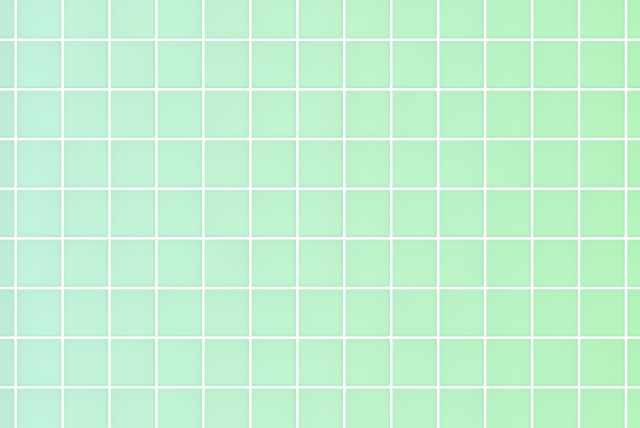
A Shadertoy shader for this pattern:

```glsl
// Mint glazed wall tiles with white grout and a soft bevel, blending from aqua to green.

// Layout: lengths are fractions of the canvas height
const vec2  TILE_COUNT   = vec2(13.63, 8.62);   // repeats across and down
const vec2  GROUT_PHASE  = vec2(0.332, 0.820);  // first grout line, in tiles from lower left
const float GROUT_HALF   = 0.0032;
const float EDGE_WIDTH   = 0.0024;
const float SOFT_WIDTH   = 0.014;

// Shading strengths
const float DARK_EDGE    = 0.20;   // right and bottom
const float LIGHT_EDGE   = 0.07;   // left and top
const float SOFT_EDGE    = 0.022;
const float SHEEN        = 0.018;

// Colours
const vec3 AQUA   = vec3(0.762, 0.950, 0.868);
const vec3 MINT   = vec3(0.752, 0.953, 0.808);
const vec3 GREEN  = vec3(0.712, 0.958, 0.742);
const vec3 SHADOW = vec3(0.42, 0.62, 0.56);
const vec3 GROUT  = vec3(0.975, 0.992, 0.985);

float hash(vec2 p) {
    p = fract(p * vec2(0.1731, 0.3119));
    p += dot(p, p.yx + 19.19);
    return fract((p.x + p.y) * p.x * 7.31);
}

// Horizontal colour blend through three stops
vec3 glaze(float x) {
    return x < 0.5 ? mix(AQUA, MINT, x * 2.0) : mix(MINT, GREEN, x * 2.0 - 1.0);
}

// Shade that fades with distance from a tile edge
vec2 falloff(vec2 distanceToEdge, float width) {
    return exp(-max(distanceToEdge, 0.0) / width);
}

void mainImage(out vec4 fragColor, in vec2 fragCoord) {
    vec2 uv = fragCoord / iResolution.xy;
    float pixel = 1.0 / iResolution.y;

    // Tile index, local position and distances to its four edges
    vec2 grid = uv * TILE_COUNT - GROUT_PHASE;
    vec2 tile = floor(grid);
    vec2 local = fract(grid);
    vec2 size = vec2(iResolution.x / iResolution.y, 1.0) / TILE_COUNT;
    vec2 low = local * size - GROUT_HALF;           // left, bottom
    vec2 high = (1.0 - local) * size - GROUT_HALF;  // right, top

    // Glaze with a faint sheen whose direction varies per tile
    vec3 color = glaze(uv.x);
    float angle = mix(-0.9, 0.9, hash(tile + 31.0));
    color *= 1.0 + SHEEN * dot(local - 0.5, vec2(sin(angle), -cos(angle)));
    color *= 1.0 - 0.025 * smoothstep(0.05, 0.0, uv.x);

    // Bevel: crisp dark right and bottom, faint left and top, broad soft rim
    vec2 lowEdge = falloff(low, EDGE_WIDTH);
    vec2 highEdge = falloff(high, EDGE_WIDTH);
    vec2 rim = falloff(min(low, high), SOFT_WIDTH);
    float shade = DARK_EDGE * max(highEdge.x, lowEdge.y)
                + LIGHT_EDGE * max(lowEdge.x, highEdge.y)
                + SOFT_EDGE * (rim.x + rim.y);
    color = mix(color, SHADOW, min(shade, 1.0));

    // White grout with antialiased borders
    vec2 gap = min(low, high);
    float grout = clamp(0.5 - min(gap.x, gap.y) / pixel, 0.0, 1.0);
    color = mix(color, GROUT, grout);

    fragColor = vec4(color, 1.0);
}
```
